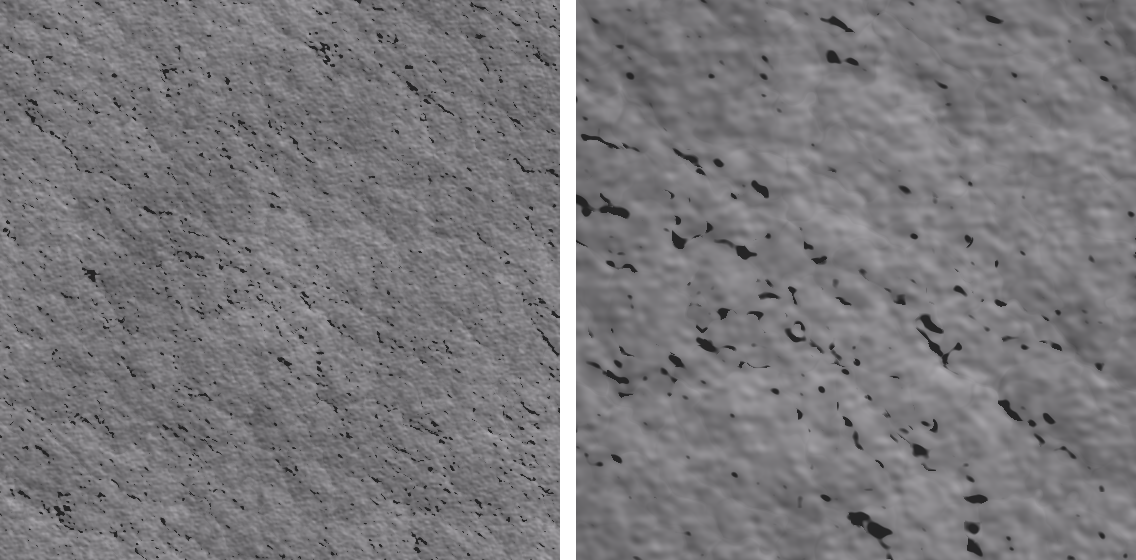
Left: the whole. Right: its middle third, enlarged.
This texture is drawn by a three.js fragment shader. Its source:

```glsl
// Rough grey rock face, lit from the upper right, with clustered dark specks along diagonal crevices.
varying vec2 vUv;

const vec3 ROCK_TINT = vec3(1.0, 0.988, 1.012);
const float BASE_TONE = 0.472;
const float CREVICE_TONE = 0.13;
const vec2 LIGHT_DIR = vec2(0.62, 0.785);   // across the streaks
const vec2 STREAK_DIR = vec2(0.785, -0.62); // along the streaks
const float STREAK_SQUASH = 0.72;           // below 1 lengthens the streaks
const float LUMP_SCALE = 17.0;
const float ROUGH_SCALE = 28.0;
const float ROUGH_GAIN = 0.7;
const float SLOPE_STEP = 0.004;
const float RELIEF = 0.2;
const float LUMP_RELIEF = 0.07;
const float BLOTCH = 0.105;
const float GRAIN = 0.11;
const vec2 GRAIN_SCALE = vec2(105.0, 235.0);
const vec2 SPECK_SCALE = vec2(150.0, 200.0);
const float SPECK_LEVEL = 0.6;
const float SPECK_SOFTNESS = 0.16;
const float CREVICE_BOOST = 0.32;

float hash(vec2 p) {
  return fract(sin(dot(p, vec2(127.1, 311.7))) * 43758.5453);
}

vec2 hash2(vec2 p) {
  return vec2(hash(p), hash(p + 57.3));
}

// Smooth value noise, 0 to 1
float noise(vec2 p) {
  vec2 i = floor(p);
  vec2 f = fract(p);
  f = f * f * (3.0 - 2.0 * f);
  float low = mix(hash(i), hash(i + vec2(1.0, 0.0)), f.x);
  float high = mix(hash(i + vec2(0.0, 1.0)), hash(i + vec2(1.0, 1.0)), f.x);
  return mix(low, high, f.y);
}

vec2 noise2(vec2 p) {
  return vec2(noise(p), noise(p + 31.7)) - 0.5;
}

// Rough height from four octaves
float roughHeight(vec2 q) {
  float height = 0.0;
  float amplitude = 1.0;
  q *= ROUGH_SCALE;
  for (int i = 0; i < 4; i++) {
    height += amplitude * noise(q);
    q = q * 2.0 + vec2(13.7, 5.3);
    amplitude *= ROUGH_GAIN;
  }
  return height;
}

// Cellular lumps: x is the dome lighting, y marks the shaded rim
vec2 lumps(vec2 q) {
  vec2 cell = floor(q);
  vec2 toNearest = vec2(0.0);
  float first = 9.0;
  float second = 9.0;
  for (int y = -1; y <= 1; y++) {
    for (int x = -1; x <= 1; x++) {
      vec2 id = cell + vec2(float(x), float(y));
      vec2 offset = q - id - hash2(id);
      float d = length(offset);
      if (d < first) {
        second = first;
        first = d;
        toNearest = offset;
      } else {
        second = min(second, d);
      }
    }
  }
  float gap = second - first;
  float lit = toNearest.y * smoothstep(0.0, 0.12, gap);
  float rim = (1.0 - smoothstep(0.06, 0.32, gap)) * smoothstep(0.08, 0.35, -toNearest.y);
  return vec2(lit, rim);
}

void main() {
  // Streak-aligned space: the light comes along +y
  vec2 q = vec2(dot(vUv, STREAK_DIR) * STREAK_SQUASH, dot(vUv, LIGHT_DIR)) + 3.0;
  vec2 warped = q + 0.025 * noise2(q * 20.0) + 0.014 * noise2(q * 65.0);
  warped += 0.008 * noise2(vUv * 140.0);

  // Fine relief from the slope towards the light
  float slope = roughHeight(q) - roughHeight(q + vec2(0.0, SLOPE_STEP));

  // Lumps at two sizes, with crevices gathered in patches
  vec2 large = lumps(warped * LUMP_SCALE);
  vec2 small = lumps(warped * LUMP_SCALE * 2.1 + 7.0);
  float patches = smoothstep(0.38, 0.7, noise(q * 14.0 + 4.0));
  float smallPatches = smoothstep(0.42, 0.75, noise(q * 19.0 + 21.0));
  float rim = max(large.y * patches, small.y * smallPatches);

  // Ragged specks, sparse on open rock and crowded along the rims
  float speck = 0.5 * noise(vUv * SPECK_SCALE + 17.0) - slope + CREVICE_BOOST * rim;
  float crevice = smoothstep(SPECK_LEVEL, SPECK_LEVEL + SPECK_SOFTNESS, speck);

  // Broad blotches and slightly horizontal grain
  float blotch = 0.6 * noise(vUv * 4.0 + 9.0) + 0.6 * noise(q * 11.0 + 2.0) - 0.6;
  float grain = noise(vUv * GRAIN_SCALE) - 0.5;

  float tone = BASE_TONE + RELIEF * slope + BLOTCH * blotch + GRAIN * grain;
  tone += LUMP_RELIEF * (large.x + 0.7 * small.x);
  tone = mix(tone, CREVICE_TONE, crevice * 0.95);
  gl_FragColor = vec4(clamp(tone, 0.0, 1.0) * ROCK_TINT, 1.0);
}
```
